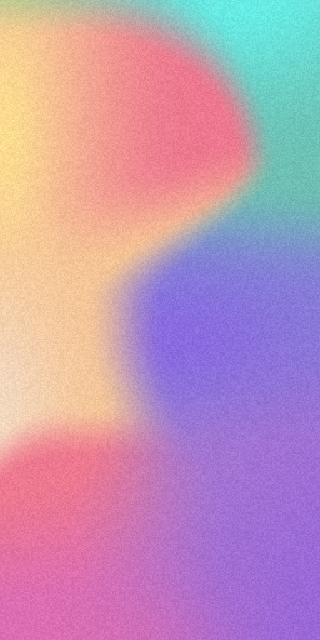
This background is drawn by a Shadertoy shader. Its source:

```glsl
// Draws a soft grainy gradient: a warm peach and pink lobe flowing over teal, violet and purple.

const vec3 CYAN    = vec3(0.40, 0.93, 0.90);
const vec3 TEAL    = vec3(0.43, 0.75, 0.70);
const vec3 OLIVE   = vec3(0.62, 0.77, 0.55);
const vec3 BLUE    = vec3(0.50, 0.54, 0.83);
const vec3 VIOLET  = vec3(0.54, 0.42, 0.88);
const vec3 LILAC   = vec3(0.68, 0.50, 0.80);
const vec3 PURPLE  = vec3(0.60, 0.41, 0.85);
const vec3 ORCHID  = vec3(0.77, 0.43, 0.75);
const vec3 PEACH   = vec3(0.96, 0.77, 0.58);
const vec3 YELLOW  = vec3(0.99, 0.87, 0.56);
const vec3 CREAM   = vec3(0.95, 0.85, 0.76);
const vec3 ROSE    = vec3(0.93, 0.47, 0.56);
const vec3 MAGENTA = vec3(0.86, 0.43, 0.70);

const float GRAIN_CELLS = 256.0;
const float GRAIN_AMOUNT = 0.07;

float hash(vec2 cell) {
    vec3 q = fract(vec3(cell.xyx) * 0.1031);
    q += dot(q, q.yzx + 33.33);
    return fract((q.x + q.y) * q.z);
}

// Gaussian spot of light, 1 at its centre
float glow(vec2 p, vec2 centre, vec2 radius) {
    vec2 q = (p - centre) / radius;
    return exp(-dot(q, q));
}

// Signed distance to the warm region: round dome above, curved waist below
float warmDistance(vec2 p) {
    vec2 q = vec2(max(p.x - 0.25, 0.0) / 0.55, (p.y - 0.52) / 0.50);
    float dome = (length(q) - 1.0) * 0.55;
    float waist = 0.80 - 0.41 * smoothstep(0.50, 0.95, p.y)
                + 0.06 * smoothstep(1.05, 1.40, p.y);
    return p.y < 0.52 ? dome : p.x - waist;
}

// Half width of the blur along the warm edge
float edgeSoftness(float y) {
    return 0.07 + 0.06 * (1.0 - smoothstep(0.0, 0.35, y))
         + 0.06 * smoothstep(0.50, 0.80, y)
         + 0.14 * smoothstep(1.25, 1.60, y);
}

vec3 coolColor(vec2 p) {
    vec3 c = mix(OLIVE, TEAL, smoothstep(0.0, 0.55, p.x));
    c = mix(c, CYAN, glow(p, vec2(0.78, -0.02), vec2(0.42, 0.30)));
    c = mix(c, BLUE, smoothstep(0.58, 0.90, p.y + 0.10 * (0.9 - p.x)));
    c = mix(c, LILAC, smoothstep(1.05, 1.45, p.y));
    c = mix(c, VIOLET, glow(p, vec2(0.54, 1.06), vec2(0.46, 0.25)));
    c = mix(c, PURPLE, smoothstep(0.9, 1.9, p.y * 0.65 + p.x * 0.6));
    return mix(c, ORCHID, glow(p, vec2(0.42, 2.05), vec2(0.30, 0.25)));
}

vec3 warmColor(vec2 p) {
    vec3 c = mix(PEACH, YELLOW, glow(p, vec2(-0.03, 0.42), vec2(0.20, 0.34)));
    c = mix(c, CREAM, glow(p, vec2(-0.05, 1.27), vec2(0.24, 0.36)));

    // Upper rose lobe, fading left and along a tilted lower edge
    float rise = smoothstep(0.02, 0.60, p.x);
    float fall = 1.0 - smoothstep(0.50, 0.80, p.y + 0.3 * (p.x - 0.5));
    c = mix(c, ROSE, rise * fall);

    // Lower rose field, deepening to magenta
    float bend = max(0.20 - p.x, 0.0);
    float top = 1.35 + 2.0 * bend * bend;
    vec3 field = mix(ROSE, MAGENTA, smoothstep(1.50, 1.95, p.y + 0.2 * p.x));
    return mix(c, field, smoothstep(-0.09, 0.09, p.y - top));
}

void mainImage(out vec4 fragColor, in vec2 fragCoord) {
    // x runs 0 to 1 rightward, y runs 0 to 2 downward
    vec2 uv = fragCoord / iResolution.xy;
    vec2 p = vec2(uv.x, 2.0 - 2.0 * uv.y);

    float soft = edgeSoftness(p.y);
    float cool = smoothstep(-soft, soft, warmDistance(p));
    vec3 color = mix(warmColor(p), coolColor(p), cool);

    // Fine film grain
    color += (hash(floor(p * GRAIN_CELLS)) - 0.5) * GRAIN_AMOUNT;
    fragColor = vec4(clamp(color, 0.0, 1.0), 1.0);
}
```
